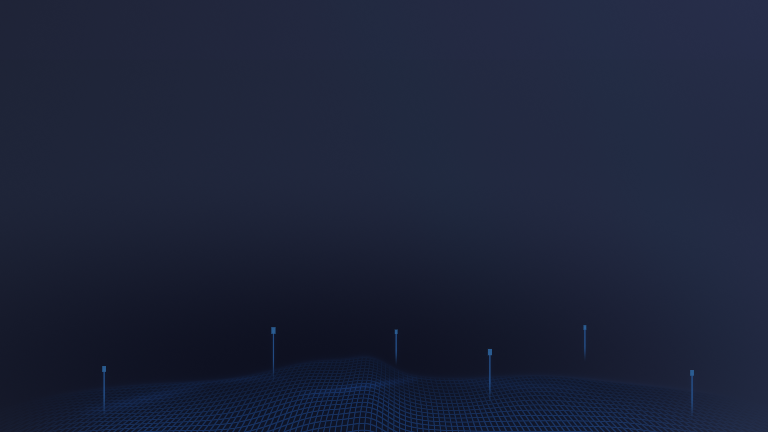
A Shadertoy shader for this background:

```glsl
float hash(vec2 p) {
    return fract(sin(dot(p, vec2(12.9898, 78.233))) * 43758.5453);
}

float bump(float x, float center, float width) {
    float d = (x - center) / width;
    return exp(-d * d);
}

// Height of the terrain skyline
float skyline(float x) {
    float edge = (x - 0.9) / 0.9;
    return 0.12 - 0.065 * edge * edge * edge * edge
         + 0.046 * bump(x, 0.76, 0.16) + 0.022 * bump(x, 0.86, 0.055)
         + 0.012 * bump(x, 1.25, 0.16);
}

// Thin antialiased grid line that settles to its mean when the grid is dense
float gridLine(float coord) {
    float w = max(fwidth(coord), 0.0001);
    float d = abs(fract(coord - 0.5) - 0.5);
    float line = 1.0 - smoothstep(0.02, 0.02 + 0.85 * w, d);
    return mix(line, 0.25, smoothstep(0.35, 0.75, w));
}

// Soft crest between two points, fading towards its ends
float crest(vec2 p, vec2 a, vec2 b, float width) {
    vec2 along = b - a;
    float t = clamp(dot(p - a, along) / dot(along, along), 0.0, 1.0);
    float d = length(p - a - along * t) / width;
    return exp(-d * d) * (0.35 + 0.65 * sin(3.14159 * t));
}

vec3 backdrop(vec2 uv) {
    vec3 sky = mix(vec3(0.118, 0.138, 0.208), vec3(0.152, 0.181, 0.288), uv.x);
    sky = mix(sky, vec3(0.120, 0.150, 0.238), 0.4 * bump(uv.y, 0.6, 0.3));

    // Broad slanted tints and the faint upper band
    float slant = uv.x + 0.22 * uv.y;
    sky += vec3(-0.004, 0.004, 0.002) * (bump(slant, 0.7, 0.07) + bump(slant, 0.98, 0.07));
    sky += vec3(0.003, 0.001, 0.006) * smoothstep(0.860, 0.864, uv.y);

    // Dark hollow above the terrain
    float hollow = length((uv - vec2(0.39, 0.13)) / vec2(0.88, 0.50));
    return mix(vec3(0.053, 0.064, 0.126), sky, smoothstep(0.02, 0.98, hollow));
}

vec3 addTerrain(vec3 color, vec2 p) {
    float top = skyline(p.x);
    float depth = top - p.y;
    float inside = smoothstep(-0.002, 0.006, depth);
    float sides = smoothstep(0.0, 0.35, p.x) * (1.0 - smoothstep(1.35, 1.78, p.x));

    // Perspective grid, bent by rolling hills
    float roll = 0.006 * sin(p.x * 9.0 + p.y * 22.0) + 0.002 * sin(p.x * 19.0 - p.y * 30.0);
    float row = 19.0 * log(1.0 + 10.0 * max(depth + roll + 0.01, 0.0));
    float column = 74.0 * (p.x - 0.9 + 0.5 * roll) / (1.0 - 1.8 * p.y);
    float grid = max(gridLine(row), gridLine(column));

    float near = smoothstep(0.0, 0.12, depth);
    float strength = inside * mix(0.2, 1.0, sides) * mix(0.25, 1.0, near);
    color = mix(color, vec3(0.052, 0.080, 0.155), 0.6 * inside * sides);
    color += vec3(0.035, 0.115, 0.225) * grid * strength;

    // Lit crests
    float glow = crest(p, vec2(0.70, 0.085), vec2(0.96, 0.122), 0.008)
               + 0.7 * crest(p, vec2(0.20, 0.045), vec2(0.46, 0.105), 0.012)
               + 0.5 * crest(p, vec2(0.30, 0.117), vec2(0.66, 0.125), 0.008)
               + 0.4 * crest(p, vec2(1.05, 0.115), vec2(1.35, 0.100), 0.012);
    color += vec3(0.012, 0.045, 0.10) * glow * inside;
    float rim = exp(-abs(depth) / 0.005) * sides;
    return color + vec3(0.006, 0.022, 0.045) * rim;
}

vec3 addMarkers(vec3 color, vec2 p) {
    // Each marker: x, head height, foot height, half width
    vec4 markers[6] = vec4[6](
        vec4(0.241, 0.146, 0.028, 0.0042), vec4(0.633, 0.235, 0.110, 0.0048),
        vec4(0.917, 0.232, 0.150, 0.0033), vec4(1.134, 0.185, 0.058, 0.0048),
        vec4(1.354, 0.242, 0.160, 0.0033), vec4(1.602, 0.137, 0.024, 0.0042));
    float px = 1.0 / iResolution.y;
    for (int i = 0; i < 6; i++) {
        vec4 m = markers[i];
        float dx = abs(p.x - m.x);
        float t = (p.y - m.z) / (m.y - m.z);
        float span = smoothstep(0.0, 0.5, t) * (1.0 - step(1.0, t));
        float stem = 1.0 - smoothstep(0.0004, 0.0004 + px, dx);
        color = mix(color, vec3(0.15, 0.34, 0.58), 0.75 * stem * span);
        color += vec3(0.005, 0.018, 0.04) * exp(-dx / 0.004) * span;

        vec2 q = abs(p - m.xy) - m.w * vec2(1.0, 1.55);
        float head = 1.0 - smoothstep(-0.5 * px, 0.5 * px, max(q.x, q.y));
        color = mix(color, vec3(0.17, 0.37, 0.58), 0.95 * head);
    }
    return color;
}

void mainImage(out vec4 fragColor, in vec2 fragCoord) {
    vec2 uv = fragCoord / iResolution.xy;
    vec2 p = fragCoord / iResolution.y;

    vec3 color = backdrop(uv);
    color = addTerrain(color, p);
    color = addMarkers(color, p);

    // Dither against banding
    color += (hash(fragCoord) - 0.5) / 255.0;
    fragColor = vec4(color, 1.0);
}
```
